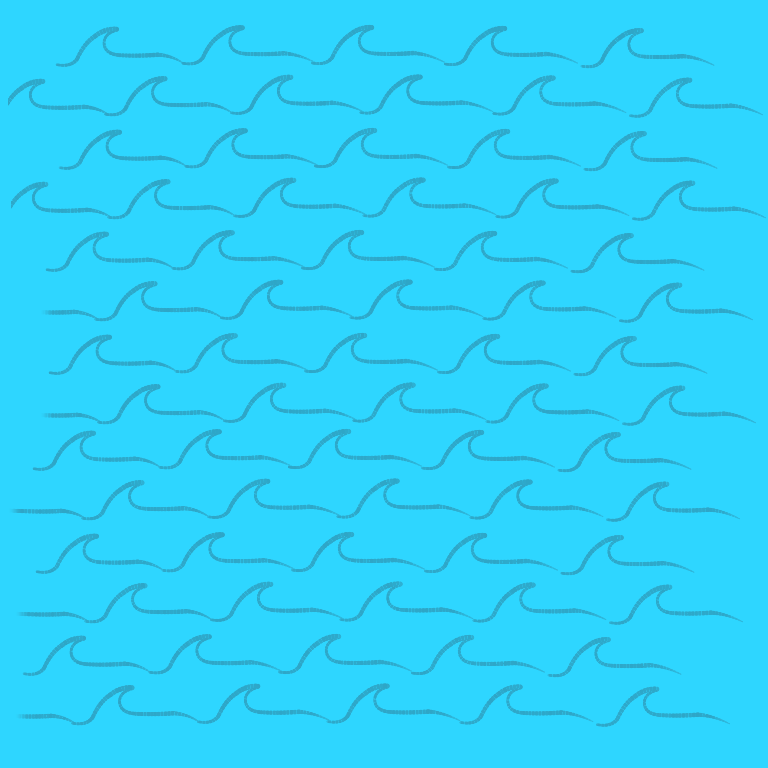
A WebGL 1 fragment shader for this pattern:

```glsl
precision highp float;
// Staggered rows of brushed, curling wave crests on a bright blue ground.

uniform vec2 u_resolution;

float hash(vec2 p) {
  return fract(sin(dot(p, vec2(127.1, 311.7))) * 43758.5453);
}

vec2 bezier(vec2 a, vec2 c, vec2 b, float t) {
  return mix(mix(a, c, t), mix(c, b, t), t);
}

// Tapered curved stroke. Keeps the nearest ink as (signed distance, position along).
vec2 stroke(vec2 ink, vec2 p, vec2 a, vec2 c, vec2 b, float ra, float rb) {
  float span = 0.5 * (length(b - a) + length(c - a) + length(b - c));
  vec2 from = a;
  for (int k = 1; k <= 8; k++) {
    float t = float(k) / 8.0;
    vec2 to = bezier(a, c, b, t);
    vec2 dir = to - from;
    float h = clamp(dot(p - from, dir) / dot(dir, dir), 0.0, 1.0);
    float s = t - (1.0 - h) / 8.0;
    float along = s * span + a.x;
    float bump = 0.93 + 0.14 * abs(sin(along * 0.92));
    float d = length(p - from - dir * h) - mix(ra, rb, s) * bump;
    if (d < ink.x) ink = vec2(d, along);
    from = to;
  }
  return ink;
}

// One wave, with the tip of its crest at the origin and y pointing down.
vec2 wave(vec2 p, bool tailOnly, float tailEnd) {
  vec2 ink = vec2(1e3, 0.0);
  vec2 tailStart = vec2(-14.0, 25.0);
  if (!tailOnly) {
    tailStart = vec2(2.0, 26.0);
    // trough, rise and crest
    ink = stroke(ink, p, vec2(-61.0, 35.5), vec2(-47.0, 38.0), vec2(-41.0, 30.0), 1.3, 1.9);
    ink = stroke(ink, p, vec2(-41.0, 30.0), vec2(-34.0, 14.0), vec2(-23.0, 7.0), 1.9, 2.3);
    ink = stroke(ink, p, vec2(-23.0, 7.0), vec2(-14.0, -0.5), vec2(-1.5, 0.0), 2.3, 2.6);
    // curl under the tip
    ink = stroke(ink, p, vec2(-1.5, 1.0), vec2(-13.0, 4.0), vec2(-14.0, 13.0), 1.5, 1.4);
    ink = stroke(ink, p, vec2(-14.0, 13.0), vec2(-14.0, 25.0), vec2(2.0, 26.0), 1.4, 1.8);
  }
  // tail thinning towards the next trough
  ink = stroke(ink, p, tailStart, vec2(20.0, 27.0), vec2(40.0, 25.5), 1.9, 2.2);
  return stroke(ink, p, vec2(40.0, 25.5), vec2(55.0, 26.5), vec2(tailEnd, 34.5), 2.1, 0.6);
}

void main() {
  // canvas is 768 units on a side, y down
  vec2 p = gl_FragCoord.xy / u_resolution * 768.0;
  p.y = 768.0 - p.y;
  float soft = 0.5 * 768.0 / u_resolution.y;
  float paint = 0.0;

  for (int r = 0; r < 14; r++) {
    float row = float(r);
    float odd = mod(row, 2.0);
    float pair = floor(row / 2.0);
    float group = floor(row / 4.0);
    float second = mod(pair, 2.0);

    // every four rows drift left
    vec2 rowTip = vec2(118.0, 27.5) + vec2(-10.0, 205.0) * group
      - vec2(3.0, 6.0) * step(1.5, group)
      + vec2(3.0, 103.0) * second + vec2(48.5, 49.5) * odd;
    if (p.y < rowTip.y - 8.0 || p.y > rowTip.y + 48.0) continue;

    for (int w = -1; w < 5; w++) {
      float i = float(w);
      bool partial = w < 0;
      if (partial && odd < 0.5) continue;

      // spacing widens to the right and the row sags at both ends
      vec2 q = p - rowTip - vec2(124.0 * i + 1.8 * i * i, 0.6 * (i - 1.7) * (i - 1.7));
      if (abs(q.x - 5.0) > 72.0) continue;

      vec2 ink = wave(q, partial && pair > 1.5, mix(66.0, 71.0, clamp(i, 0.0, 1.0)));
      float cover = 1.0 - smoothstep(-soft, soft, ink.x);

      // dry brush dabs with faint gaps
      float bead = ink.y / 3.4;
      float wear = hash(vec2(floor(bead), row * 7.0 + i));
      float gap = smoothstep(0.3, 0.5, abs(fract(bead) - 0.5));
      cover *= 1.0 - 0.45 * wear * gap - 0.1 * wear;
      cover *= 1.0 - 0.35 * smoothstep(50.0, 70.0, q.x);

      // left edge: first rows are cut, later ones fade in
      if (partial) {
        float start = pair < 1.5 ? 8.0 + 3.0 * second
          : pair < 3.5 ? 40.0 : pair < 4.5 ? 8.0 : 15.0;
        cover *= smoothstep(start - 0.5, start + (pair < 1.5 ? 0.5 : 14.0), p.x);
      }
      paint = max(paint, cover);
    }
  }

  vec3 color = mix(vec3(0.18, 0.84, 1.0), vec3(0.18, 0.65, 0.78), paint);
  gl_FragColor = vec4(color, 1.0);
}
```
